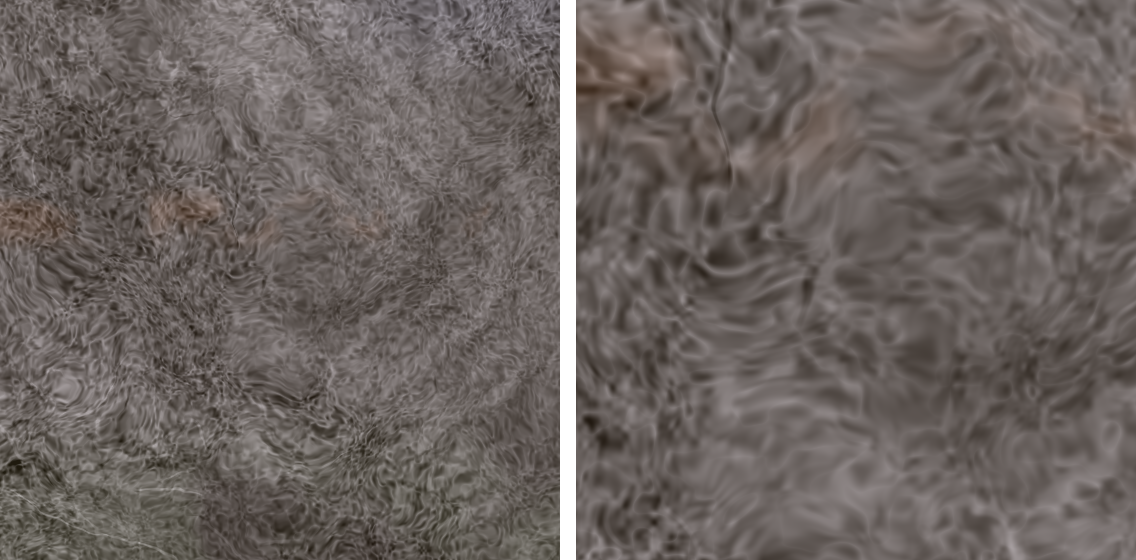
Left: the whole. Right: its middle third, enlarged.
Write a WebGL 1 fragment shader that draws this texture.

```glsl
precision highp float;
// Weathered slate: broad tonal patches, plates with torn edges, bedding streaks
// that sweep in arcs below and diagonals above, thin mineral veins, dark cracks
// and a fine worm-like grain, all built from domain-warped value noise.
uniform vec2 u_resolution;

#define BASE_TONE 0.405
#define TOP_LIGHT 0.085
#define PATCH_GAIN 0.23
#define PLATE_GAIN 0.035
#define STREAK_GAIN 0.23
#define GRAIN_GAIN 0.17
#define WORM_GAIN 0.16
#define VEIN_GAIN 0.15
#define CRACK_GAIN 0.13
#define GRAIN_SCALE 185.0
#define ARC_CENTRE vec2(0.52, 0.64)

const vec3 DARK_STONE = vec3(0.29, 0.26, 0.24);
const vec3 PALE_STONE = vec3(0.56, 0.53, 0.53);

float hash(vec2 p) {
    vec3 h = fract(p.xyx * 0.1031);
    h += dot(h, h.yzx + 33.33);
    return fract((h.x + h.y) * h.z);
}

float noise(vec2 p) {
    vec2 cell = floor(p), f = fract(p);
    f = f * f * (3.0 - 2.0 * f);
    float low = mix(hash(cell), hash(cell + vec2(1.0, 0.0)), f.x);
    float high = mix(hash(cell + vec2(0.0, 1.0)), hash(cell + vec2(1.0, 1.0)), f.x);
    return mix(low, high, f.y);
}

float fbm(vec2 p) {
    float sum = 0.0, gain = 0.52;
    for (int i = 0; i < 5; i++) {
        sum += gain * noise(p);
        p = mat2(1.6, 1.2, -1.2, 1.6) * p + 17.3;
        gain *= 0.5;
    }
    return sum;
}

// Octaves that keep their axes, so stretched coordinates stay stretched.
float streaks(vec2 p) {
    float sum = 0.0, gain = 0.5;
    for (int i = 0; i < 4; i++) {
        sum += gain * noise(p);
        p = p * 2.03 + 9.7;
        gain *= 0.56;
    }
    return sum / 1.02;
}

// Soft line: 1 on the line, 0 beyond the given width.
float stroke(float distanceToLine, float width) {
    return 1.0 - smoothstep(0.2 * width, width, abs(distanceToLine));
}

// Thin broken seams along the middle contour of a warped noise field.
float seam(vec2 p, float width) {
    float broken = smoothstep(0.5, 0.66, fbm(p * 5.0 + 71.0));
    return broken * stroke(fbm(p * 4.0) - 0.5, width);
}

void main() {
    vec2 uv = gl_FragCoord.xy / u_resolution;
    vec2 warp = vec2(fbm(uv * 5.0 + 3.0), fbm(uv * 5.0 + 41.0)) - 0.5;
    vec2 p = uv + 0.16 * warp;

    // Bedding coordinates: x crosses the layers, y runs along them.
    vec2 spoke = p - ARC_CENTRE;
    vec2 arc = vec2(length(spoke), 0.45 * atan(spoke.x, -spoke.y));
    vec2 diagonal = mat2(0.62, 0.78, -0.78, 0.62) * p;
    float upper = smoothstep(0.48, 0.66, p.y);
    float bedding = mix(streaks(arc * vec2(34.0, 8.0) + 20.0),
                        streaks(diagonal.yx * vec2(30.0, 10.0) + 50.0), upper);

    // Broad tone and plates.
    float patches = fbm(p * 4.2 + 11.0);
    float plate = smoothstep(0.48, 0.52, fbm(p * 3.1 + 27.0));
    float tone = BASE_TONE + TOP_LIGHT * (uv.y - 0.5);
    tone += PATCH_GAIN * (patches - 0.5) + PLATE_GAIN * (plate - 0.5);
    tone += STREAK_GAIN * (bedding - 0.5);

    // Fine grain, rougher off the plates.
    float rough = mix(1.2, 0.8, plate) * mix(0.7, 1.3, fbm(uv * 7.0 + 90.0));
    vec2 grainPos = uv * GRAIN_SCALE + 25.0 * warp;
    float worm = 1.0 - abs(2.0 * noise(grainPos * 0.47 + 5.0) - 1.0);
    tone += rough * GRAIN_GAIN * (noise(grainPos) - 0.5);
    tone += rough * WORM_GAIN * (worm - 0.62);

    // Pale veins follow the arcs at lower left; seams wander elsewhere.
    float layer = arc.x * 15.0 + 1.7 * noise(arc * vec2(5.0, 11.0));
    float veinZone = smoothstep(0.5, 0.3, uv.x) * smoothstep(0.42, 0.28, uv.y);
    float veinBreak = smoothstep(0.38, 0.62, noise(vec2(floor(layer) * 7.3, arc.y * 13.0)));
    float vein = veinZone * veinBreak * stroke((fract(layer) - 0.5) / 15.0, 0.0045);
    vein = max(vein, 0.75 * seam(p + 2.3, 0.017));
    tone += VEIN_GAIN * vein * mix(0.5, 1.1, noise(uv * 90.0));

    // Dark cracks: a long central split, a flake at its head, and seams.
    float splitX = 0.49 + 0.26 * (uv.y - 0.63) + 0.2 * warp.x;
    float splitSpan = smoothstep(0.46, 0.5, uv.y) * smoothstep(0.79, 0.74, uv.y);
    float split = splitSpan * stroke(uv.x - splitX, 0.006) * smoothstep(0.25, 0.6, noise(uv * 17.0));
    float flake = 1.0 - smoothstep(0.85, 1.1, length((uv - vec2(0.525, 0.805) + 0.05 * warp) / vec2(0.022, 0.04)));
    float crack = max(split, 0.8 * seam(p + 8.6, 0.014));
    tone -= CRACK_GAIN * crack + 0.06 * flake;

    // Stone ramp with faint rust, moss and slate-blue stains.
    float ramp = clamp((tone - DARK_STONE.r) / (PALE_STONE.r - DARK_STONE.r), -0.6, 1.4);
    vec3 colour = mix(DARK_STONE, PALE_STONE, ramp);
    float rust = stroke(uv.y - 0.61, 0.07) * smoothstep(0.48, 0.7, fbm(p * 9.0 + 63.0));
    float moss = smoothstep(0.35, 0.05, uv.y) * smoothstep(0.35, 0.6, patches);
    float blue = smoothstep(0.8, 1.0, uv.y) * smoothstep(0.45, 0.8, uv.x);
    colour += rust * vec3(0.04, 0.0, -0.025);
    colour += moss * vec3(-0.012, 0.004, -0.018);
    colour += blue * vec3(-0.012, -0.004, 0.022);
    gl_FragColor = vec4(clamp(colour, 0.0, 1.0), 1.0);
}
```
